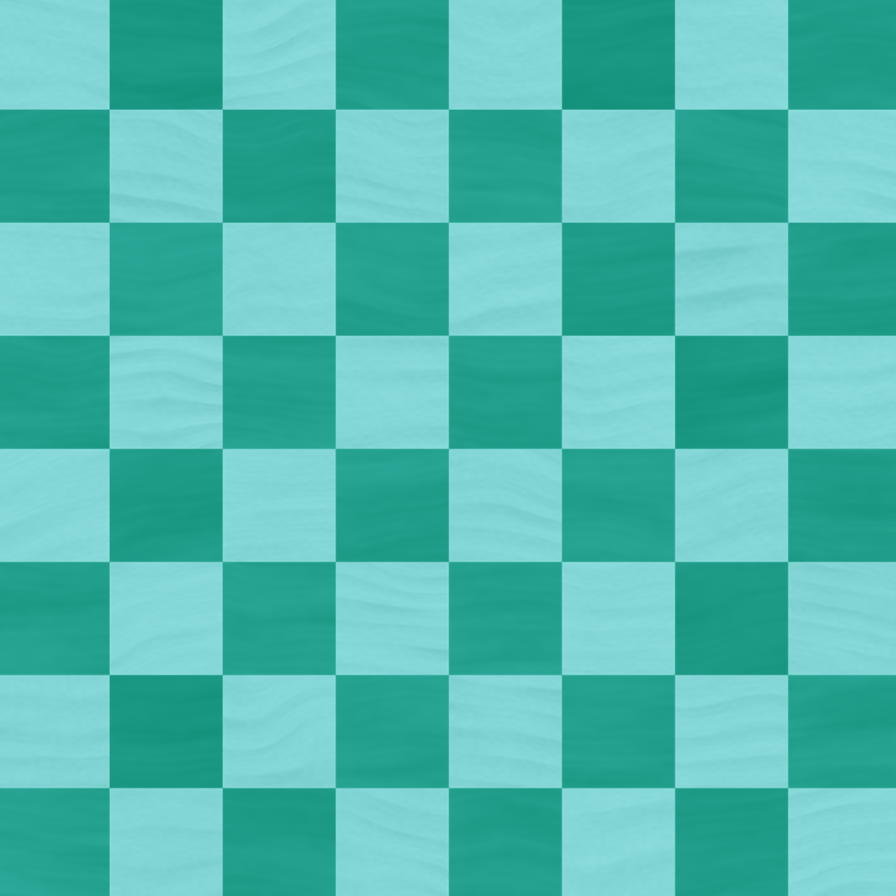
Write a three.js fragment shader that draws this pattern.

```glsl
varying vec2 vUv;

float hash(vec2 p) {
  return fract(sin(dot(p, vec2(127.1, 311.7))) * 43758.5453);
}

float noise(vec2 p) {
  vec2 i = floor(p), f = fract(p);
  f = f * f * (3.0 - 2.0 * f);
  return mix(mix(hash(i), hash(i + vec2(1.0, 0.0)), f.x),
             mix(hash(i + vec2(0.0, 1.0)), hash(i + 1.0), f.x), f.y);
}

// Tilts and bends the grain of one square in its own way
vec2 bendGrain(vec2 p, vec2 cell, float tilt) {
  float slope = (hash(cell + 3.7) - 0.5) * tilt;
  float wave = noise(vec2(p.x * 1.6, p.y * 1.2) + cell * 17.3) - 0.5;
  return vec2(p.x, p.y + slope * p.x + wave * tilt * 0.6) + cell * 31.7;
}

// Pale wood: soft growth rings over fine mottling
vec3 paleWood(vec2 p, vec2 cell) {
  vec2 q = bendGrain(p, cell, 0.45);
  float ring = fract(q.y * mix(2.5, 6.0, hash(cell + 8.1)));
  ring = smoothstep(0.2, 0.85, ring) * (1.0 - smoothstep(0.86, 1.0, ring));
  ring *= mix(0.15, 0.5, hash(cell + 5.3)) * noise(q * vec2(1.8, 2.5));
  float streaks = noise(q * vec2(1.2, 9.0)) * 0.2 + noise(q * vec2(4.0, 30.0)) * 0.12;
  float mottle = (noise(q * vec2(22.0, 38.0)) - 0.5) * 0.14;
  float shade = 0.03 + ring + streaks + mottle + 0.15 * hash(cell + 1.9);
  return mix(vec3(0.55, 0.87, 0.87), vec3(0.43, 0.77, 0.76), shade);
}

// Deep wood: broad smoky bands with faint long fibres
vec3 deepWood(vec2 p, vec2 cell) {
  vec2 q = bendGrain(p, cell, 0.35);
  float bands = noise(q * vec2(0.8, 3.0)) * 0.32 + noise(q * vec2(1.1, 9.0)) * 0.2;
  float fibres = (noise(q * vec2(2.0, 24.0)) - 0.5) * 0.14;
  float mottle = (noise(q * vec2(9.0, 14.0)) - 0.5) * 0.08;
  float stain = 0.45 * pow(hash(cell + 6.4), 2.0);
  return mix(vec3(0.165, 0.655, 0.59), vec3(0.06, 0.55, 0.46), bands + fibres + mottle + stain);
}

void main() {
  // Eight squares each way, the outer ones slightly trimmed
  vec2 p = (vUv - vec2(0.1224, 0.1204)) / 0.1262 + 1.0;
  vec2 cell = floor(p), f = fract(p);

  // Signed alternation with softened edges
  vec2 edge = min(f, 1.0 - f);
  vec2 side = (1.0 - 2.0 * mod(cell, 2.0)) * clamp(edge / 0.007, 0.0, 1.0);
  float pale = 0.5 - 0.5 * side.x * side.y;

  // Faint bright rim on the pale squares
  float rim = 1.0 - smoothstep(0.008, 0.022, min(edge.x, edge.y));
  vec3 light = paleWood(f, cell) + 0.02 * rim;

  gl_FragColor = vec4(mix(deepWood(f, cell), light, pale), 1.0);
}
```
